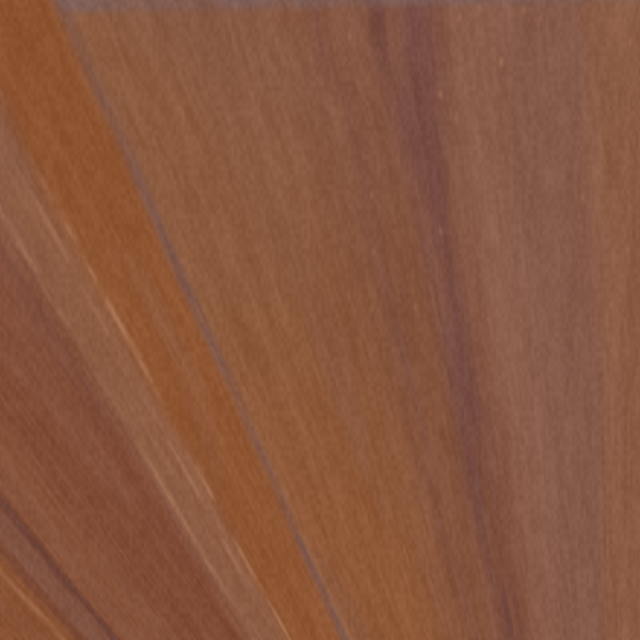
Write a three.js fragment shader that draws this texture.

```glsl
// Weathered brown wood planks fanning out from a point below the canvas.
varying vec2 vUv;

#define APEX vec2(0.977, -0.979)
#define WOBBLE 0.014
#define STREAK 0.050
#define FIBRE 0.028
#define GRAIN 0.036
#define SPECK_GRID vec2(30.0, 24.0)
#define SPECK_SHARE 0.09

const vec3 RUST = vec3(0.510, 0.300, 0.212);
const vec3 ORANGE = vec3(0.562, 0.336, 0.198);
const vec3 TAN = vec3(0.555, 0.362, 0.250);
const vec3 ROSE = vec3(0.548, 0.374, 0.304);
const vec3 UMBER = vec3(0.505, 0.320, 0.238);
const vec3 PLUM = vec3(0.455, 0.292, 0.262);
const vec3 SLATE = vec3(0.490, 0.375, 0.360);
const vec3 PALE = vec3(0.670, 0.475, 0.350);

float hash(vec2 p) {
  p = fract(p * vec2(0.1031, 0.1137));
  p += dot(p, p.yx + 33.33);
  return fract((p.x + p.y) * p.x * 7.13 + p.y * 17.7);
}

float noise(vec2 p) {
  vec2 i = floor(p), f = fract(p);
  f = f * f * (3.0 - 2.0 * f);
  return mix(mix(hash(i), hash(i + vec2(1.0, 0.0)), f.x),
             mix(hash(i + vec2(0.0, 1.0)), hash(i + 1.0), f.x), f.y);
}

float fbm(vec2 p) {
  float sum = 0.0, amp = 0.5;
  for (int i = 0; i < 4; i++) {
    sum += amp * noise(p);
    p = p * 2.03 + 17.3;
    amp *= 0.5;
  }
  return sum / 0.9375;
}

// Soft-edged interval from a to b
float band(float x, float a, float b, float soft) {
  return smoothstep(a - soft, a + soft, x) * (1.0 - smoothstep(b - soft, b + soft, x));
}

// Soft thin line centred on c
float line(float x, float c, float width) {
  float d = (x - c) / width;
  return exp(-d * d);
}

// Base colour of the planks across the fan
vec3 planks(float s, float wavy, float height) {
  vec3 c = mix(TAN, ORANGE, 0.6 * (1.0 - smoothstep(0.15, 0.7, height)));
  c = mix(c, UMBER, 0.75 * smoothstep(0.32, 0.52, wavy));
  c = mix(c, ROSE, 0.9 * smoothstep(0.63, 0.72, wavy));
  c = mix(c, mix(UMBER, SLATE, 0.4), 0.5 * band(wavy, 0.77, 0.89, 0.05));
  c = mix(c, TAN, 0.6 * smoothstep(0.89, 0.96, wavy));
  c = mix(c, ORANGE, 1.0 - smoothstep(0.070, 0.100, s));
  c = mix(c, mix(ROSE, TAN, 0.5), 0.85 - 0.85 * smoothstep(-0.115, -0.070, s));
  c = mix(c, RUST, 1.0 - smoothstep(-0.245, -0.175, wavy));
  c = mix(c, TAN, 0.35 * band(wavy, -0.62, -0.46, 0.07));
  return mix(c, mix(ORANGE, RUST, 0.4), 1.0 - smoothstep(-0.77, -0.71, s));
}

// Scattered chips, slightly longer along the wood
float specks(vec2 uv) {
  vec2 p = uv * SPECK_GRID, cell = floor(p);
  vec2 centre = 0.3 + 0.4 * vec2(hash(cell + 3.7), hash(cell + 91.3));
  vec2 d = (fract(p) - centre) / vec2(0.10, 0.15);
  float strength = 0.4 + 0.6 * hash(cell + 7.9);
  return strength * step(1.0 - SPECK_SHARE, hash(cell + 47.1)) * exp(-dot(d, d));
}

void main() {
  // Fan coordinate: where the ray from the apex meets the top edge
  float s = APEX.x + (vUv.x - APEX.x) * (1.0 - APEX.y) / (vUv.y - APEX.y);
  float wavy = s + WOBBLE * (4.0 * fbm(vec2(s * 14.0, vUv.y * 3.0) + 40.0) - 2.0);
  s += 0.010 * (fbm(vec2(vUv.y * 9.0, 5.0)) - 0.5);
  float patches = fbm(vec2(s * 9.0, vUv.y * 2.5) + 80.0);
  vec3 color = planks(s, wavy, vUv.y);

  // Cool bloom near the top and uneven dull patches
  float bloom = smoothstep(0.55, 1.0, vUv.y) * smoothstep(0.1, 0.25, s);
  color = mix(color, mix(ROSE, UMBER, 0.35), 0.6 * bloom * smoothstep(0.2, 0.6, patches));
  color = mix(color, mix(ROSE, UMBER, 0.3), 0.35 * smoothstep(0.55, 0.75, patches));

  // Dark stain with ragged fibres
  float ragged = fbm(vec2(s * 60.0, vUv.y * 5.0) + 12.0);
  float torn = smoothstep(0.3, 0.65, ragged);
  color = mix(color, PLUM, 0.9 * band(wavy, 0.575, 0.665, 0.035) * (0.35 + 0.65 * torn));
  color = mix(color, PLUM, 0.45 * line(wavy, 0.49, 0.020) * torn);
  color = mix(color, PLUM, 0.35 * line(wavy, -0.225, 0.040) * torn);

  // Worn seams and broken pale edges between planks
  float wear = smoothstep(0.25, 0.75, fbm(vec2(s * 25.0, vUv.y * 16.0)));
  float fade = smoothstep(0.2, 0.7, fbm(vec2(s * 6.0 + 31.0, vUv.y * 7.0)));
  color = mix(color, mix(SLATE, PLUM, 0.45), (0.4 + 0.4 * wear) * line(s, 0.091, 0.013));
  color = mix(color, PALE, 0.25 * wear * line(s, 0.108, 0.007));
  color = mix(color, PALE, wear * (0.8 * line(s, -0.085, 0.007) + 0.5 * fade * line(s, -0.118, 0.007)));
  color = mix(color, PALE, wear * (0.7 * fade * line(s, -0.195, 0.008) + 0.6 * line(s, -0.80, 0.013)));
  color = mix(color, mix(SLATE, UMBER, 0.6), 0.6 * band(s, -0.73, -0.65, 0.02));
  color = mix(color, PLUM * 0.9, 0.7 * line(s, -0.637, 0.016) + 0.4 * line(s, -0.75, 0.014));

  // Grey rail along the top
  float rail = smoothstep(-0.010, 0.010, vUv.y - 0.978 - 0.022 * vUv.x);
  color = mix(color, SLATE, (0.45 + 0.4 * wear) * rail * smoothstep(0.08, 0.105, s));

  // Streaks, fibres, fine grain and chips
  float tone = STREAK * (fbm(vec2(s * 38.0, vUv.y * 4.0)) - 0.5);
  tone += FIBRE * (noise(vec2(s * 130.0, vUv.y * 22.0)) - 0.5);
  tone += GRAIN * (noise(vUv * vec2(220.0, 130.0)) - 0.5);
  float chips = specks(vUv) * smoothstep(0.05, 0.7, s) * smoothstep(0.0, 0.8, vUv.y);
  color = mix(color + tone - 0.004, PALE, 0.6 * chips);
  gl_FragColor = vec4(color, 1.0);
}
```
